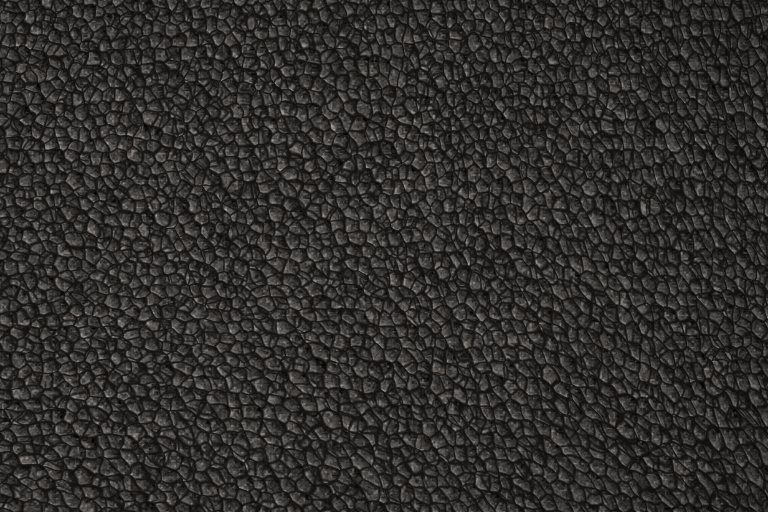
Give the GLSL for this texture, as a Shadertoy shader.

```glsl
// Dark pebbled leather: a gently warped Voronoi net gives the creases, a
// second looser net splits some pebbles into wedges, and each pebble is
// shaded as a dome lit from the lower left, with worn rims and fine grain.

float hash(vec2 p) {
    return fract(sin(dot(p, vec2(127.1, 311.7))) * 43758.545);
}

vec2 hash2(vec2 p) {
    return vec2(hash(p), hash(p + 57.3));
}

float noise(vec2 p) {
    vec2 i = floor(p), f = fract(p);
    f = f * f * (3.0 - 2.0 * f);
    return mix(mix(hash(i), hash(i + vec2(1, 0)), f.x),
               mix(hash(i + vec2(0, 1)), hash(i + vec2(1, 1)), f.x), f.y);
}

// Pebbles lie flat at the left and stand steep, leaning left, at the right.
vec2 hideCoords(vec2 p) {
    float y = p.y - 0.5;
    vec2 q = vec2(35.0 * p.x + 4.0 * p.x * p.x + 11.0 * p.x * y,
                  y * (44.0 - 8.0 * p.x));
    q += 1.2 * (vec2(noise(p * 4.0), noise(p * 4.0 + 31.0)) - 0.5);
    return q + 0.4 * (vec2(noise(q * 1.3), noise(q * 1.3 + 17.0)) - 0.5);
}

// Returns the offset from the cell centre, the border distance and a cell id.
vec4 pebble(vec2 q) {
    vec2 cell = floor(q), nearest = vec2(0), second = vec2(0);
    float d1 = 9.0, d2 = 9.0, id = 0.0;
    for (int j = -1; j <= 1; j++) {
        for (int i = -1; i <= 1; i++) {
            vec2 c = cell + vec2(i, j);
            // Alternate rows are staggered so that creases run diagonally
            float stagger = 0.25 * (2.0 * mod(c.y, 2.0) - 1.0);
            vec2 r = c + 0.5 + 0.62 * (hash2(c) - 0.5) - q;
            r.x += stagger;
            float d = dot(r, r);
            if (d < d1) {
                d2 = d1; second = nearest;
                d1 = d; nearest = r;
                id = hash(c + 9.7);
            } else if (d < d2) {
                d2 = d; second = r;
            }
        }
    }
    float border = 0.5 * (d2 - d1) / max(length(second - nearest), 0.05);
    return vec4(-nearest, border, id);
}

void mainImage(out vec4 fragColor, in vec2 fragCoord) {
    vec2 p = fragCoord / iResolution.y;
    vec2 uv = fragCoord / iResolution.xy;
    vec2 q = hideCoords(p);
    vec4 cell = pebble(q);

    // Domes: light on the lower-left flank, shade on the upper-right one
    float flank = dot(cell.xy, vec2(-0.8, -0.6));
    float top = 0.222 + 0.21 * flank + 0.035 * (cell.w - 0.5);

    // Wrinkles and grain, with sparse bright flecks
    float wrinkle = abs(noise(q * 2.7 + 5.0) - 0.5);
    top -= 0.05 * (1.0 - smoothstep(0.0, 0.13, wrinkle));
    top += 0.11 * (noise(p * 150.0) - 0.5);
    top += 0.13 * (noise(p * 310.0 + 40.0) - 0.5);
    top += 0.15 * smoothstep(0.6, 0.95, noise(p * 190.0 + 70.0));

    // Worn rims catch light on the flank that faces it
    float rim = smoothstep(0.05, 0.13, cell.z) * (1.0 - smoothstep(0.13, 0.27, cell.z));
    top += 0.12 * rim * smoothstep(0.0, 0.35, flank) * noise(q * 2.3 + 80.0);

    // Main creases, thin and soft, fading in places
    float width = mix(0.12, 0.22, noise(q * 1.7 + 12.0));
    float raised = smoothstep(-0.03, width, cell.z);

    // Secondary creases that cut across some pebbles
    vec2 turned = mat2(0.6, 0.5, -0.5, 0.6) * q + 23.0;
    float cut = 1.0 - smoothstep(0.0, 0.13, pebble(turned).z);
    raised *= 1.0 - 0.8 * cut * smoothstep(0.2, 0.6, noise(q * 0.8 + 60.0));
    float tone = mix(0.065, top, raised);

    // Broad light falloff
    vec2 fromCentre = uv - vec2(0.4, 0.48);
    tone *= 1.15 - 0.4 * dot(fromCentre, fromCentre) - 0.08 * uv.x;

    vec3 leather = tone * vec3(1.03, 0.985, 0.95);
    fragColor = vec4(clamp(leather, 0.0, 1.0), 1.0);
}
```
